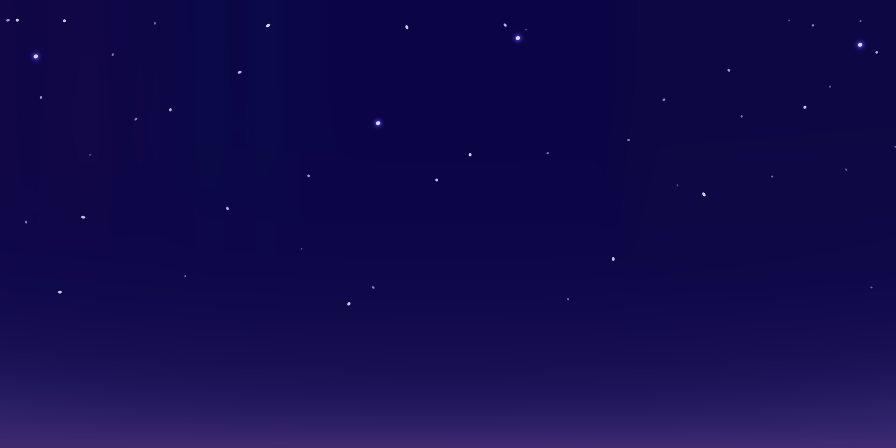
Give the GLSL for this background, as a WebGL 2 fragment shader.

```glsl
#version 300 es
precision highp float;
// Deep indigo night sky with a violet horizon glow and scattered stars.

uniform vec2 u_resolution;
out vec4 outColor;

// Sky
const vec3 SKY = vec3(0.043, 0.018, 0.270);
const vec3 HORIZON_GLOW = vec3(0.190, 0.162, 0.205);
const vec3 GROUND_HAZE = vec3(0.030, -0.012, -0.030);
const float GLOW_HEIGHT = 0.150;
const float HAZE_HEIGHT = 0.040;
const float GLOW_SAG = 0.050;          // how far the glow dips mid-canvas

// Faint vertical curtains in the upper left
const vec3 CURTAIN_VIOLET = vec3(0.028, 0.010, 0.006);
const vec3 CURTAIN_BLUE = vec3(0.000, 0.018, 0.008);
const float CURTAIN_COUNT = 30.0;

// Small stars
const int STAR_COUNT = 44;
const vec3 STAR_COLOR = vec3(0.90, 0.86, 0.98);
const float STAR_RADIUS = 0.0032;
const float STAR_TOP = 0.955;
const float STAR_DEPTH = 0.66;         // reach of the field below the top
const float STAR_CROWDING = 2.1;       // higher gathers stars near the top
const float STAR_SPREAD = 0.07;        // higher gathers stars near the sides

// Glowing stars, in two pairs mirrored about the middle:
// x = offset from the middle, y = mean height, z = tilt of the pair
const vec3 INNER_PAIR = vec3(0.078, 0.820, 0.095);
const vec3 OUTER_PAIR = vec3(0.460, 0.887, 0.013);
const vec3 HALO_COLOR = vec3(0.22, 0.20, 0.70);
const float HALO_RADIUS = 0.0080;
const float CORE_RADIUS = 0.0042;

const float TAU = 6.28319;

float hash(float n) {
    return fract(sin(n * 127.1 + 11.7) * 43758.5453);
}

vec3 skyColor(vec2 uv) {
    float side = 2.0 * uv.x - 1.0;
    float sag = GLOW_SAG * (0.4 - side * side) * smoothstep(0.0, 0.12, uv.y);
    vec3 color = SKY + HORIZON_GLOW * exp(-(uv.y + sag) / GLOW_HEIGHT);
    color += GROUND_HAZE * exp(-uv.y / HAZE_HEIGHT) * (1.0 - 0.3 * side);

    // Broad tint: slightly lighter toward the right edge
    float rightTint = smoothstep(0.66, 0.74, uv.x) * smoothstep(0.2, 0.7, uv.y);
    color += vec3(0.008, 0.012, -0.008) * rightTint;

    // Curtains: smoothly blended columns of uneven strength
    float column = uv.x * CURTAIN_COUNT;
    float cell = floor(column);
    float strength = mix(hash(cell), hash(cell + 1.0), smoothstep(0.2, 0.8, fract(column)));
    float top = smoothstep(0.3, 0.75, uv.y);
    float fade = 1.0 - smoothstep(0.28, 0.40, uv.x);
    vec3 tint = mix(CURTAIN_VIOLET, CURTAIN_BLUE, smoothstep(0.10, 0.24, uv.x));
    return color + tint * top * fade * (0.5 + 0.5 * strength);
}

// Coverage of a slightly stretched, rotated dot
float starMask(vec2 offset, float radius, float stretch, float angle, float pixel) {
    float c = cos(angle), s = sin(angle);
    vec2 q = mat2(c, -s, s, c) * offset;
    q.x /= stretch;
    return 1.0 - smoothstep(radius - 0.5 * pixel, radius + 0.5 * pixel, length(q));
}

void main() {
    vec2 uv = gl_FragCoord.xy / u_resolution;
    float aspect = u_resolution.x / u_resolution.y;
    vec2 p = vec2(uv.x * aspect, uv.y);
    float pixel = 1.0 / u_resolution.y;
    vec3 color = skyColor(uv);

    // Scattered stars, thinning out with depth and toward the middle
    for (int i = 0; i < STAR_COUNT; i++) {
        float seed = float(i) * 5.0;
        float t = (float(i) + hash(seed)) / float(STAR_COUNT);
        float x = t - STAR_SPREAD * sin(TAU * t);
        float y = STAR_TOP - STAR_DEPTH * pow(hash(seed + 1.0), STAR_CROWDING);
        float size = hash(seed + 2.0);
        float radius = STAR_RADIUS * mix(0.5, 1.0, size);
        float stretch = 1.0 + 0.6 * hash(seed + 3.0);
        float angle = 0.5 * TAU * hash(seed + 4.0);
        float mask = starMask(p - vec2(x * aspect, y), radius, stretch, angle, pixel);
        color = mix(color, STAR_COLOR, mask * mix(0.3, 0.95, size));
    }

    // Mirrored pairs of glowing stars
    for (int i = 0; i < 4; i++) {
        float side = (i % 2 == 0) ? -1.0 : 1.0;
        vec3 pair = (i < 2) ? INNER_PAIR : OUTER_PAIR;
        vec2 center = vec2((0.5 + side * pair.x) * aspect, pair.y + side * pair.z);
        vec2 offset = p - center;
        color += HALO_COLOR * exp(-dot(offset, offset) / (HALO_RADIUS * HALO_RADIUS));
        color = mix(color, STAR_COLOR, starMask(offset, CORE_RADIUS, 1.15, 0.4, pixel));
    }

    outColor = vec4(clamp(color, 0.0, 1.0), 1.0);
}
```
